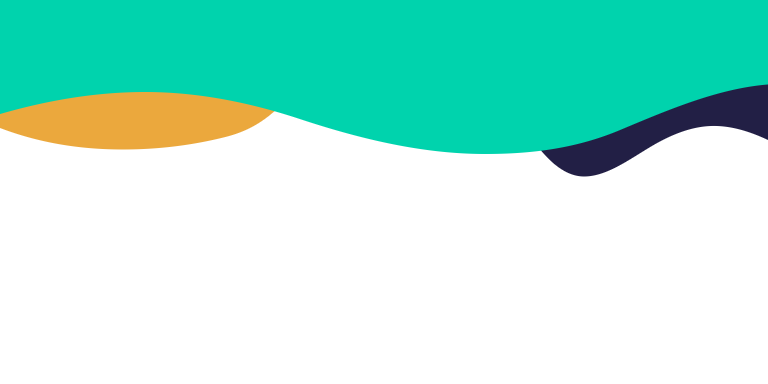
Reproduce this background procedurally as a WebGL 1 fragment shader.

```glsl
precision highp float;

uniform vec2 u_resolution;

#define PAPER vec3(1.0)
#define TEAL vec3(0.0, 0.827, 0.678)
#define AMBER vec3(0.922, 0.659, 0.239)
#define NAVY vec3(0.133, 0.122, 0.271)
#define ASPECT 2.0
#define EDGE_SOFTNESS 1.0

// Cubic arc between two knots (x, depth, slope), straight beyond its ends.
// Returns the depth and slope at x.
vec2 arc(float x, vec3 a, vec3 b) {
  float span = b.x - a.x;
  float rise = b.y - a.y;
  float t = clamp((x - a.x) / span, 0.0, 1.0);
  float linear = span * a.z;
  float square = 3.0 * rise - span * (2.0 * a.z + b.z);
  float cube = span * (a.z + b.z) - 2.0 * rise;
  float depth = a.y + t * (linear + t * (square + t * cube));
  float slope = (linear + t * (2.0 * square + 3.0 * t * cube)) / span;
  return vec2(depth + slope * (x - mix(a.x, b.x, t)), slope);
}

// Lower edge of the broad front wave
vec2 tealEdge(float x) {
  vec3 start = vec3(0.0, 0.297, -0.29);
  vec3 crest = vec3(0.378, 0.2396, 0.0);
  vec3 descent = vec3(0.781, 0.310, 0.33);
  vec3 trough = vec3(1.263, 0.401, 0.0);
  vec3 ascent = vec3(1.615, 0.3385, -0.42);
  vec3 end = vec3(2.0, 0.220, -0.08);
  if (x < crest.x) return arc(x, start, crest);
  if (x < descent.x) return arc(x, crest, descent);
  if (x < trough.x) return arc(x, descent, trough);
  if (x < ascent.x) return arc(x, trough, ascent);
  return arc(x, ascent, end);
}

// Lower edge of the left bowl
vec2 amberEdge(float x) {
  vec3 start = vec3(0.0, 0.3333, 0.38);
  vec3 trough = vec3(0.320, 0.3893, 0.0);
  vec3 shoulder = vec3(0.586, 0.357, -0.25);
  vec3 tip = vec3(0.716, 0.2885, -0.9);
  if (x < trough.x) return arc(x, start, trough);
  if (x < shoulder.x) return arc(x, trough, shoulder);
  return arc(x, shoulder, tip);
}

// Lower edge of the right ribbon
vec2 navyEdge(float x) {
  vec3 tip = vec3(1.409, 0.392, 1.2);
  vec3 trough = vec3(1.521, 0.4596, 0.0);
  vec3 ascent = vec3(1.693, 0.383, -0.6);
  vec3 crest = vec3(1.859, 0.328, 0.0);
  vec3 end = vec3(2.0, 0.3646, 0.47);
  if (x < trough.x) return arc(x, tip, trough);
  if (x < ascent.x) return arc(x, trough, ascent);
  if (x < crest.x) return arc(x, ascent, crest);
  return arc(x, crest, end);
}

// Smooth coverage of the area above an edge
float above(vec2 edge, float depth) {
  float dist = (edge.x - depth) / sqrt(1.0 + edge.y * edge.y);
  return clamp(0.5 + dist * u_resolution.y / EDGE_SOFTNESS, 0.0, 1.0);
}

void main() {
  vec2 uv = gl_FragCoord.xy / u_resolution;
  float x = uv.x * ASPECT;
  float depth = 1.0 - uv.y;

  // Layers from back to front
  vec3 color = PAPER;
  color = mix(color, AMBER, above(amberEdge(x), depth));
  color = mix(color, NAVY, above(navyEdge(x), depth));
  color = mix(color, TEAL, above(tealEdge(x), depth));

  gl_FragColor = vec4(color, 1.0);
}
```
